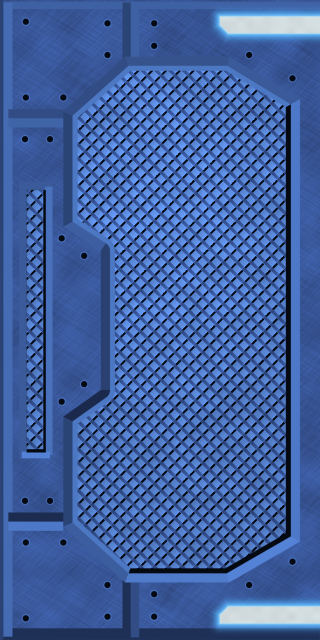
Write a WebGL 2 fragment shader that draws this texture.

```glsl
#version 300 es
precision highp float;
// Blue sci-fi wall panel: bevelled plates, a recessed diamond mesh and two glowing lamps.

uniform vec2 u_resolution;
out vec4 outColor;

const vec2 GRID = vec2(384.0, 768.0);   // design units across the canvas
const float MIDDLE = 384.0;             // mirror line of rivets and lamps
const float MESH_PERIOD = 16.6;
const float BEVEL = 11.0;               // outer bevel width
const float LIP = 17.0;                 // distance from rim to mesh
const float RIVET_RADIUS = 3.7;
const vec3 PLATE = vec3(0.225, 0.345, 0.61);
const vec3 SHADOW = vec3(0.09, 0.14, 0.27);
const vec3 LIGHT = vec3(0.34, 0.53, 0.87);
const vec3 BLACK = vec3(0.02, 0.035, 0.07);
const vec3 MESH_BRIGHT = vec3(0.35, 0.53, 0.84);
const vec3 MESH_DARK = vec3(0.20, 0.31, 0.56);
const vec3 LAMP = vec3(0.82, 0.86, 0.87);
const vec3 GLOW = vec3(0.32, 0.70, 1.0);

// Rim corners: position and the bevel tone of the edge that follows.
const int CORNERS = 12;
const vec3 RIM[CORNERS] = vec3[](
  vec3(150, 68, 0.48), vec3(276, 68, 0.55), vec3(360, 119, 0.85), vec3(360, 650, 0.95),
  vec3(275, 699, 0.88), vec3(150, 699, 0.58), vec3(76, 632, 0.32), vec3(76, 500, 0.05),
  vec3(121, 468, 0.28), vec3(121, 301, 0.6), vec3(76, 272, 0.32), vec3(76, 134, 0.42));

// Rivets of the upper half; the lower half is mirrored.
const int RIVETS = 13;
const vec2 RIVET[RIVETS] = vec2[](
  vec2(31, 26), vec2(129, 28), vec2(129, 66), vec2(31, 117), vec2(76, 117),
  vec2(185, 28), vec2(185, 55), vec2(299, 66), vec2(351, 94),
  vec2(30, 167), vec2(60, 167), vec2(74, 286), vec2(101, 307));

float hash(vec2 p) { return fract(sin(dot(p, vec2(127.1, 311.7))) * 43758.5453); }

float noise(vec2 p) {
  vec2 i = floor(p), f = fract(p);
  f = f * f * (3.0 - 2.0 * f);
  return mix(mix(hash(i), hash(i + vec2(1, 0)), f.x),
             mix(hash(i + vec2(0, 1)), hash(i + vec2(1, 1)), f.x), f.y);
}

float fill(float d) { return 1.0 - smoothstep(-0.6, 0.6, d); }

float box(vec2 p, vec2 lo, vec2 hi) {
  vec2 d = abs(p - 0.5 * (lo + hi)) - 0.5 * (hi - lo);
  return length(max(d, 0.0)) + min(max(d.x, d.y), 0.0);
}

void paintBox(inout vec3 c, vec2 p, vec2 lo, vec2 hi, float tone) {
  c = mix(c, mix(SHADOW, LIGHT, tone), fill(box(p, lo, hi)));
}

// Signed distance to the rim and the tone of its nearest edge.
vec2 rim(vec2 p) {
  float best = 1e9, side = 1.0, tone = 0.0;
  for (int i = 0; i < CORNERS; i++) {
    vec3 a = RIM[i], b = RIM[(i + 1) % CORNERS];
    vec2 e = b.xy - a.xy, w = p - a.xy;
    vec2 r = w - e * clamp(dot(w, e) / dot(e, e), 0.0, 1.0);
    if (dot(r, r) < best) { best = dot(r, r); tone = a.z; }
    if ((a.y > p.y) != (b.y > p.y) && w.x < e.x * w.y / e.y) side = -side;
  }
  return vec2(side * sqrt(best), tone);
}

// Diamond studs with dark cross bars and black slits.
vec3 mesh(vec2 p) {
  vec2 q = vec2(p.x + p.y, p.x - p.y) / MESH_PERIOD;
  vec2 f = fract(q);
  float bar = smoothstep(0.0, 0.06, f.y) - smoothstep(0.32, 0.4, f.y);
  float slit = (1.0 - smoothstep(0.17, 0.24, f.x)) * smoothstep(0.32, 0.4, f.y);
  float edge = smoothstep(0.9, 0.98, max(f.x, f.y));
  vec3 c = MESH_BRIGHT * (0.88 + 0.2 * f.x);
  c = mix(c, MESH_DARK * (0.85 + 0.3 * f.x), bar);
  c = mix(c, LIGHT * 1.08, 0.4 * edge);
  c = mix(c, BLACK, slit);
  float sheen = exp(-dot((p - vec2(200, 250)) / vec2(130, 210), (p - vec2(200, 250)) / vec2(130, 210)));
  return c * (0.94 + 0.14 * sheen + 0.12 * (noise(p * 0.06) - 0.5));
}

vec3 panel(vec2 p) {
  // Brushed plate with crossing scratches
  float scratch = noise(vec2(p.x + p.y, (p.x - p.y) * 0.04))
                + noise(vec2((p.x + 0.6 * p.y) * 0.03, p.y - 0.6 * p.x));
  vec3 c = PLATE * (0.97 + 0.13 * (scratch - 1.0) + 0.2 * (noise(p * 0.035) - 0.5));

  // Outer edges and grooves between the plates
  paintBox(c, p, vec2(0, 2), vec2(384, 11), 0.62);
  paintBox(c, p, vec2(0, 754), vec2(384, 768), 0.12);
  paintBox(c, p, vec2(4, 3), vec2(15, 764), 0.72);
  paintBox(c, p, vec2(0, 0), vec2(4, 768), 0.3);
  float low = step(MIDDLE, p.y);
  vec2 g = vec2(p.x, p.y - low * 484.0);
  paintBox(c, g, vec2(10, 131), vec2(84, 142), mix(0.42, 0.08, low));
  paintBox(c, g, vec2(10, 142), vec2(76, 153), mix(0.65, 0.85, low));
  paintBox(c, p, vec2(147, mix(3.0, 694.0, low)), vec2(157, mix(72.0, 765.0, low)), mix(0.32, 0.12, low));
  paintBox(c, p, vec2(157, mix(3.0, 694.0, low)), vec2(167, mix(72.0, 765.0, low)), mix(0.62, 0.42, low));

  // Narrow side slot
  paintBox(c, p, vec2(23, 218), vec2(63, 550), 0.55);
  paintBox(c, p, vec2(54, 224), vec2(63, 546), 0.78);
  paintBox(c, p, vec2(26, 542), vec2(60, 550), 0.95);
  c = mix(c, BLACK, fill(box(p, vec2(32, 228), vec2(55, 543))));
  c = mix(c, mesh(p), fill(box(p, vec2(32, 228), vec2(52, 539))));

  // Rim bevel, inner lip and large mesh
  vec2 r = rim(p);
  vec3 lip = mix(LIGHT * 0.88, BLACK, step(0.75, r.y));
  c = mix(c, mix(SHADOW, LIGHT, r.y), fill(r.x));
  c = mix(c, lip, fill(r.x + BEVEL));
  c = mix(c, mesh(p), fill(r.x + LIP));

  // Rivets
  vec2 m = vec2(p.x, min(p.y, 2.0 * MIDDLE - p.y));
  float hole = 1e9;
  for (int i = 0; i < RIVETS; i++) hole = min(hole, length(m - RIVET[i]) - RIVET_RADIUS);
  c = mix(c, LIGHT, 0.55 * fill(abs(hole - 0.7) - 0.6));
  c = mix(c, BLACK, fill(hole));

  // Lamps with a chamfered corner and a halo
  float lamp = max(box(m, vec2(264, 20), vec2(400, 40)), (m.y - m.x + 234.0) * 0.707);
  float halo = exp(-pow(max(lamp, 0.0) / 7.5, 2.0));
  c = mix(c, GLOW, 0.85 * halo);
  c = mix(c, vec3(0.75, 0.95, 1.0), 0.8 * exp(-max(lamp, 0.0) * 0.7));
  return mix(c, LAMP * (0.97 + 0.06 * noise(p * 0.1)), fill(lamp));
}

void main() {
  vec3 sum = vec3(0.0);
  for (int i = 0; i < 4; i++) {   // 2 x 2 supersampling
    vec2 jitter = vec2(i % 2, i / 2) * 0.5 - 0.25;
    vec2 p = (gl_FragCoord.xy + jitter) / u_resolution * GRID;
    sum += panel(vec2(p.x, GRID.y - p.y));   // y runs down from the top edge
  }
  outColor = vec4(sum * 0.25, 1.0);
}
```
